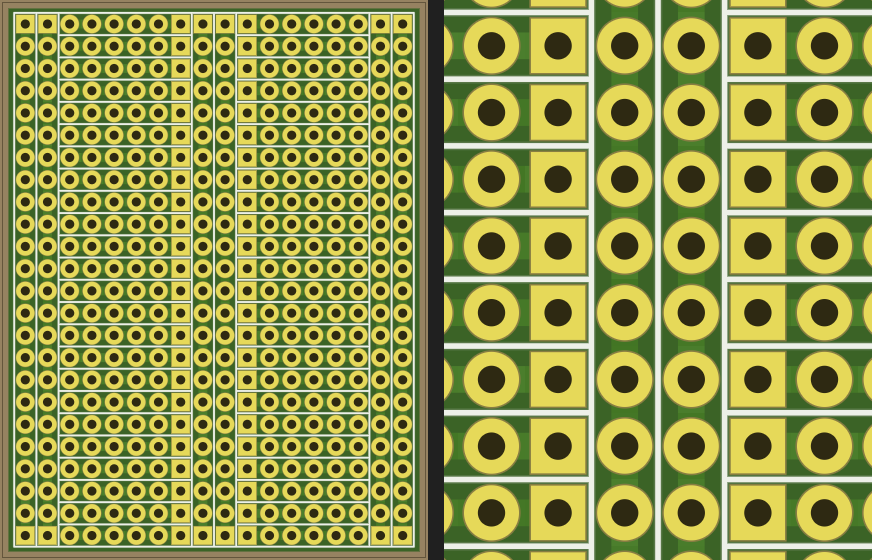
Left: the whole. Right: its middle third, enlarged.
A WebGL 2 fragment shader for this pattern:

```glsl
#version 300 es
precision highp float;
// Prototyping circuit board: 18 x 24 gold pads with drilled holes on green.
// Pads are grouped into full-height rails and six-pad strips; each group is
// a box distance with a white outline and a copper trace joining its pads.
uniform vec2 u_resolution;
out vec4 fragColor;

// Sine-free hash of a cell index
float hash(vec2 cell) {
  vec3 h = fract(vec3(cell.xyx) * 0.1031);
  h += dot(h, h.yzx + 33.33);
  return fract((h.x + h.y) * h.z);
}

float boxDistance(vec2 p, vec2 halfSize) {
  vec2 d = abs(p) - halfSize;
  return length(max(d, 0.0)) + min(max(d.x, d.y), 0.0);
}

// Coverage of a shape from its signed distance
float fill(float d, float pixel) {
  return clamp(0.5 - d / pixel, 0.0, 1.0);
}

void main() {
  // One unit is the pitch between neighbouring pads
  vec2 board = vec2(19.28, 25.18);
  vec2 p = gl_FragCoord.xy / u_resolution * board;
  float pixel = board.y / u_resolution.y;
  vec2 q = p - vec2(1.14, 1.1);
  vec2 cell = clamp(floor(q + 0.5), vec2(0.0), vec2(17.0, 23.0));
  vec2 f = q - cell;

  // Vertical rails sit at both sides and in the middle, strips between
  float side = abs(cell.x - 8.5);
  bool rail = side < 1.0 || side > 7.0;
  vec2 center = rail ? vec2(cell.x, 11.5)
                     : vec2(cell.x < 9.0 ? 4.5 : 12.5, cell.y);
  vec2 halfSize = rail ? vec2(0.5, 12.0) : vec2(3.0, 0.5);

  // Green mask and slightly uneven copper trace
  vec3 color = vec3(0.23, 0.39, 0.15);
  float trace = length(max(abs(q - center) - halfSize + 0.5, 0.0)) - 0.2;
  vec3 traceColor = vec3(0.28, 0.48, 0.16) + 0.04 * (hash(cell) - 0.5);
  color = mix(color, traceColor, fill(trace, pixel));

  // White silkscreen outline with a soft grey-green rim
  float outline = abs(boxDistance(q - center, halfSize));
  color = mix(color, vec3(0.42, 0.52, 0.36), 0.6 * fill(outline - 0.065, pixel));
  color = mix(color, vec3(0.93, 0.94, 0.91), fill(outline - 0.042, pixel));

  // Square pads end the rails and the inner side of each strip
  bool square = rail ? abs(cell.y - 11.5) > 11.0 : side < 2.0;
  float pad = square ? boxDistance(f, vec2(0.42)) : length(f) - 0.425;
  color = mix(color, vec3(0.53, 0.49, 0.26), fill(pad - 0.012, pixel));
  color = mix(color, vec3(0.90, 0.85, 0.35), fill(pad + 0.012, pixel));
  color = mix(color, vec3(0.18, 0.16, 0.07), fill(length(f) - 0.205, pixel));

  // Brown surround with a fine dark line
  vec2 toEdge = min(p, board - p);
  float edge = min(toEdge.x, toEdge.y);
  color = mix(color, vec3(0.59, 0.51, 0.38), fill(edge - 0.38, pixel));
  color = mix(color, vec3(0.34, 0.29, 0.20), fill(abs(edge - 0.11) - 0.016, pixel));

  fragColor = vec4(color, 1.0);
}
```
